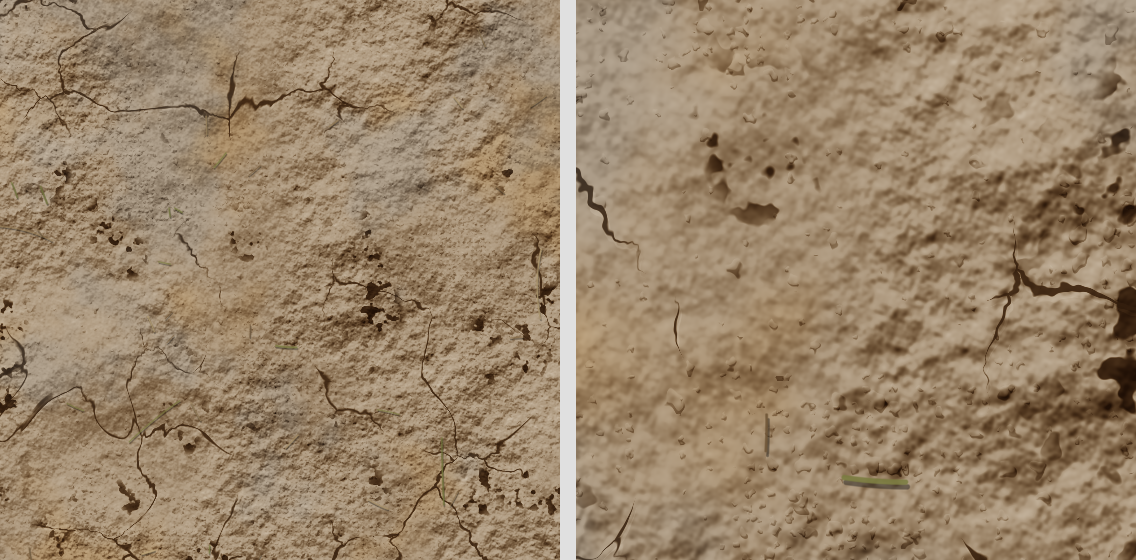
Left: the whole. Right: its middle third, enlarged.
Give the GLSL for this texture, as a WebGL 2 fragment shader.

```glsl
#version 300 es
precision highp float;
uniform vec2 u_resolution;
out vec4 fragColor;

const vec2 SUN = vec2(-0.35, 0.94);

vec2 hash2(vec2 cell) {
  uvec2 q = uvec2(ivec2(cell)) * uvec2(1597334673u, 3812015801u);
  uint n = (q.x ^ q.y) * 1597334673u;
  n = (n ^ (n >> 15)) * 2246822519u;
  n ^= n >> 13;
  return vec2(n & 65535u, n >> 16) / 65535.0;
}

float noise(vec2 p) {
  vec2 i = floor(p), f = p - i;
  f = f * f * (3.0 - 2.0 * f);
  return mix(mix(hash2(i).x, hash2(i + vec2(1, 0)).x, f.x),
             mix(hash2(i + vec2(0, 1)).x, hash2(i + vec2(1, 1)).x, f.x), f.y);
}

float fbm(vec2 p, int octaves) {
  float sum = 0.0, amp = 0.5;
  for (int i = 0; i < octaves; i++) {
    sum += amp * noise(p);
    p = mat2(1.6, 1.2, -1.2, 1.6) * p + 11.3;
    amp *= 0.5;
  }
  return sum;
}

float height(vec2 p, float rough) {
  return 0.42 * fbm(p * 6.0, 3) + rough * fbm(p * 46.0 + 5.0, 4) * 0.105;
}

// Distance to the nearest border of warped Voronoi plates
float crackDistance(vec2 p) {
  p += 0.1 * (vec2(noise(p * 9.0), noise(p * 9.0 + 40.0)) - 0.5);
  p += 0.05 * (vec2(fbm(p * 26.0, 4), fbm(p * 26.0 + 70.0, 4)) - 0.5);
  p = p * 5.2 + 3.0;
  vec2 cell = floor(p), near = vec2(9), second = vec2(9);
  for (int y = -1; y <= 1; y++)
    for (int x = -1; x <= 1; x++) {
      vec2 c = cell + vec2(x, y);
      vec2 r = c + 0.1 + 0.8 * hash2(c) - p;
      if (dot(r, r) < dot(near, near)) { second = near; near = r; }
      else if (dot(r, r) < dot(second, second)) second = r;
    }
  return dot(0.5 * (near + second), normalize(second - near)) / 5.2;
}

float crack(vec2 p, float px) {
  float width = mix(-0.0028, 0.0024, smoothstep(0.3, 0.62, noise(p * 6.0 + 21.0)));
  width += 0.0032 * (noise(p * 40.0) - 0.5);
  return 1.0 - smoothstep(width - px, width + px, crackDistance(p));
}

// Loose crumbs: x is the lit relief, y is the cast shadow
vec2 crumbs(vec2 p, float scale, float density, float px) {
  vec2 cell = floor(p * scale), rnd = hash2(cell + 300.0);
  vec2 q = fract(p * scale) - 0.35 - 0.3 * hash2(cell + 900.0);
  q += 0.35 * (vec2(noise(p * scale * 4.0), noise(p * scale * 4.0 + 50.0)) - 0.5);
  float radius = 0.08 + 0.17 * rnd.y, soft = px * scale;
  float present = step(rnd.x, density);
  float body = 1.0 - smoothstep(radius - soft, radius + soft, length(q));
  float shade = 1.0 - smoothstep(radius - soft, radius + soft, length(q + SUN * radius * 0.7));
  return present * vec2(body * dot(q, SUN) / radius, shade * (1.0 - body));
}

void main() {
  vec2 p = gl_FragCoord.xy / u_resolution.y;
  float px = 1.0 / u_resolution.y;

  // Sunlit relief
  float rough = 0.55 + 0.75 * smoothstep(0.25, 0.75, noise(p * 7.0 + 60.0));
  float e = 0.0013;
  float slope = (height(p - SUN * e, rough) - height(p + SUN * e, rough)) / (2.0 * e);
  float tone = 0.642 + slope * (slope < 0.0 ? 0.047 : 0.031);
  tone += 0.13 * (fbm(p * 3.0 + 8.0, 4) - 0.47);
  tone += 0.1 * (noise(p * 240.0) - 0.5);

  // Crumbs gathered in rough areas
  float gather = smoothstep(0.38, 0.62, fbm(p * 6.0 + 33.0, 3));
  for (int i = 0; i < 3; i++) {
    float scale = 50.0 * pow(1.6, float(i));
    vec2 c = crumbs(p + float(i) * 0.37, scale, 0.06 + 0.5 * gather, px);
    tone += 0.09 * c.x - 0.2 * c.y;
  }

  // Ragged pits and small holes
  float cluster = smoothstep(0.53, 0.66, fbm(p * 9.0 + 17.0, 3));
  float pit = cluster * smoothstep(0.53, 0.61, fbm(p * 65.0 + 90.0, 3));
  tone *= 1.0 - 0.66 * pit;

  // Bright tones roll off softly
  tone = min(tone, 0.68 + 0.4 * (tone - 0.68));

  // Cracks with a bright lip facing the sun
  float gap = crack(p, px);
  float lip = crack(p + SUN * 0.004, px) * (1.0 - gap);
  tone = mix(tone + 0.04 * lip, 0.2, 0.85 * gap);

  // Soil colour, with faint grey dried and rusty patches
  tone = clamp(tone, 0.12, 0.8);
  vec3 soil = pow(vec3(tone), vec3(1.0, 1.33, 1.82));
  float grey = smoothstep(0.56, 0.72, fbm(p * 6.0 + 140.0, 5));
  soil = mix(soil, tone * vec3(0.97, 0.91, 0.83), 0.5 * grey);
  float rust = smoothstep(0.58, 0.74, fbm(p * 5.0 + 210.0, 4));
  soil *= mix(vec3(1), vec3(1.01, 0.96, 0.86), rust);

  // Grass blades and straw with thin shadows
  for (int i = 0; i < 34; i++) {
    vec2 a = hash2(vec2(i, 500)), b = hash2(vec2(i, 700)), c = hash2(vec2(i, 800));
    float angle = 6.2832 * b.x, len = 0.006 + 0.014 * b.y + (i < 4 ? 0.045 : 0.0);
    mat2 turn = mat2(cos(angle), -sin(angle), sin(angle), cos(angle));
    vec2 q = turn * (p - a), s = turn * (p - a + SUN * 0.003);
    float bend = (c.x - 0.5) * 5.0;
    q.y += bend * q.x * q.x;
    s.y += bend * s.x * s.x;
    float width = 0.0008 + 0.0008 * c.y;
    float blade = length(vec2(max(abs(q.x) - len, 0.0), q.y)) - width;
    float shadow = length(vec2(max(abs(s.x) - len, 0.0), s.y)) - width;
    soil *= 1.0 - 0.4 * (1.0 - smoothstep(-px, px, shadow));
    vec3 tint = i % 3 == 0 ? vec3(0.47, 0.48, 0.24) : mix(vec3(0.42, 0.32, 0.2), vec3(0.77, 0.68, 0.5), c.y);
    soil = mix(soil, tint, 0.85 * (1.0 - smoothstep(-px, px, blade)));
  }

  fragColor = vec4(soil, 1.0);
}
```
